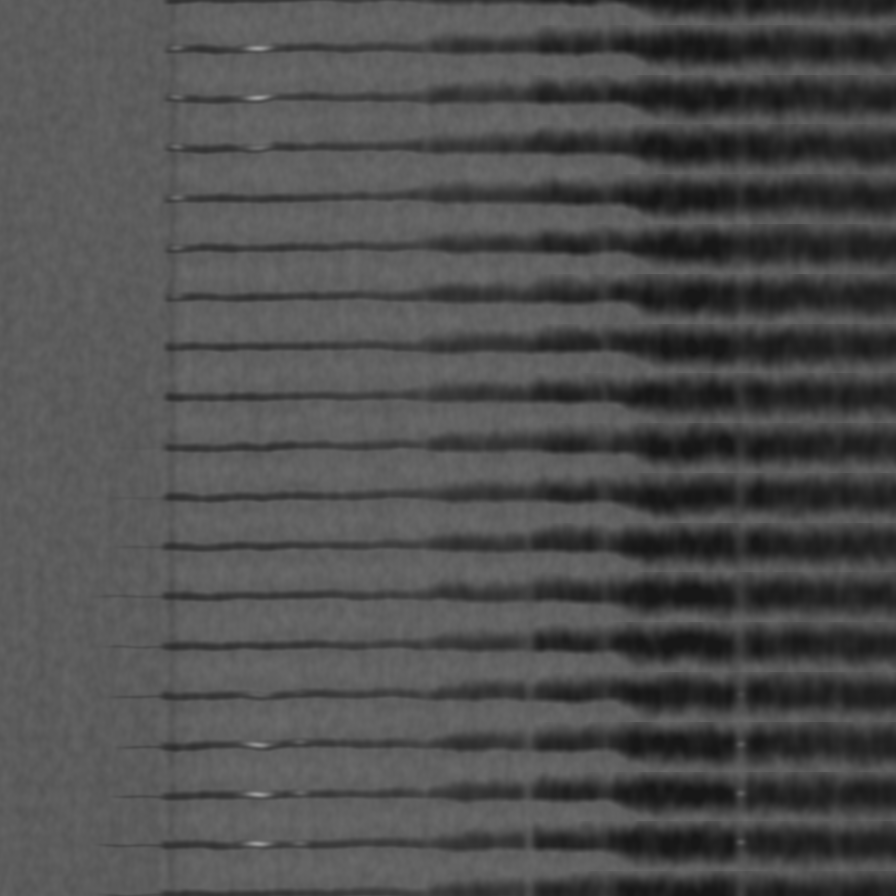
This pattern is drawn by a Shadertoy shader. Its source:

```glsl
// Grey slats split by dark seams that widen into soft shadow bands toward the right.
const float ROWS = 18.0;
const float SEAM_START = 0.185;      // x where the plain margin ends
const float MARGIN_GREY = 0.36;
const float SLAT_GREY = 0.39;
const float SHADOW_GREY = 0.09;
const float GLINT_GREY = 0.62;
const float GRAIN = 0.035;
const float EDGE_WOBBLE = 0.22;      // relative change in band width

float hash1(float n) { return fract(sin(n * 127.1) * 437.58); }

vec2 hashGradient(vec2 cell) {
    float a = 6.2832 * fract(sin(dot(cell, vec2(127.1, 311.7))) * 4375.85);
    return vec2(cos(a), sin(a));
}

float gradientNoise(vec2 p) {
    vec2 i = floor(p), f = p - i;
    vec2 u = f * f * f * (f * (f * 6.0 - 15.0) + 10.0);
    float a = dot(hashGradient(i), f);
    float b = dot(hashGradient(i + vec2(1, 0)), f - vec2(1, 0));
    float c = dot(hashGradient(i + vec2(0, 1)), f - vec2(0, 1));
    float d = dot(hashGradient(i + vec2(1, 1)), f - vec2(1, 1));
    return mix(mix(a, b, u.x), mix(c, d, u.x), u.y);
}

// Soft bump of the given centre and half width
float bump(float x, float centre, float halfWidth) {
    float q = (x - centre) / halfWidth;
    return exp(-q * q);
}

// Soft step centred on an edge
float rise(float x, float edge, float blur) {
    return smoothstep(edge - blur, edge + blur, x);
}

void mainImage(out vec4 fragColor, in vec2 fragCoord) {
    vec2 uv = fragCoord / iResolution.xy;
    float x = uv.x;
    float down = 1.0 - uv.y;
    float t = down * ROWS;
    float row = floor(t + 0.5);
    float lower = smoothstep(0.35, 0.85, down);
    float pixel = ROWS / iResolution.y;

    // Seam offset in cells; positive lies below the seam
    float sway = 0.06 * gradientNoise(vec2(x * 24.0, row * 0.37));
    float d = t - row + sway + 0.03 * rise(x, 0.3, 0.01);

    // Band widths and depth grow in steps across x
    float jitter = 0.012 * (hash1(row + 3.0) - 0.5);
    float s1 = rise(x, 0.475 + jitter + 0.02 * lower, 0.025);
    float s2 = rise(x, 0.598 + jitter, 0.012);
    float s3 = rise(x, mix(0.715, 0.695, lower) + jitter, 0.022);
    float above = 0.11 + 0.03 * rise(x, 0.4, 0.08) + 0.14 * s1 + 0.08 * s2 + 0.05 * s3;
    float below = 0.08 + 0.05 * s1 + 0.01 * s2 + 0.24 * s3;
    float depth = 0.55 - 0.10 * rise(x, 0.36, 0.06) + 0.14 * s1 + 0.22 * s2 + 0.15 * s3;
    depth -= 0.13 * rise(x, 0.85, 0.05);

    // Ragged band edges, stretched along the seams
    float rag = gradientNoise(vec2(x * 42.0, t * 2.0 + row * 0.3))
              + 0.6 * gradientNoise(vec2(x * 95.0, t * 3.0));
    float width = (d < 0.0 ? above : below) * (1.0 + EDGE_WOBBLE * rag);
    width = max(width, 1.5 * pixel);
    float band = 1.0 - smoothstep(0.12, 1.4, abs(d) / width);
    band *= depth * (1.0 + 0.25 * rag);

    // Vertical gaps that interrupt the bands
    float gaps = 0.45 * bump(x, 0.827, 0.008) * (0.5 + 0.6 * lower)
               + 0.5 * bump(x, 0.59, 0.006) * lower
               + 0.25 * bump(x, 0.675, 0.008)
               + 0.25 * bump(x, 0.475, 0.007)
               + 0.12 * bump(x, 0.935, 0.007);
    band *= 1.0 - gaps;

    // Plain margin, with hairline seams in the lower half
    float inside = rise(x, SEAM_START - 0.005 * lower, 0.006);
    float tail = rise(x, 0.138 - 0.03 * hash1(row), 0.015) * lower;
    float hairline = bump(d, 0.0, max(0.035, pixel)) * tail * 0.25;
    float shade = mix(hairline, band, inside);

    // Surface tone, mottling and faint vertical streaks
    float grey = mix(MARGIN_GREY, SLAT_GREY, inside);
    grey -= 0.035 * smoothstep(0.55, 1.0, x);
    grey -= 0.02 * inside * (1.0 - smoothstep(0.1, 0.5, abs(d)));
    float mottle = gradientNoise(uv * vec2(75.0, 60.0))
                 + 0.6 * gradientNoise(uv * vec2(140.0, 110.0));
    grey += GRAIN * mottle;
    grey += 0.015 * gradientNoise(vec2(x * 55.0, uv.y * 3.0));
    grey -= 0.045 * bump(x, 0.192, 0.006);
    grey += 0.012 * bump(x, 0.827, 0.01);

    float tone = mix(grey, SHADOW_GREY, clamp(shade, 0.0, 1.0));

    // Bright glints on seams near the top and bottom
    float topRows = 1.0 - smoothstep(2.0, 4.0, row);
    float bottomRows = smoothstep(13.0, 15.5, row);
    float ends = row > 0.5 && row < ROWS - 0.5 ? 1.0 : 0.0;
    float glint = bump(x, 0.288, 0.015) * max(topRows, bottomRows)
                + 0.5 * bump(x, 0.197, 0.009) * (1.0 - smoothstep(4.0, 8.0, row))
                + 0.4 * bump(x, 0.335, 0.009) * bottomRows
                + 0.35 * bump(x, 0.827, 0.005) * bottomRows;
    glint *= ends * bump(d, -0.035, max(0.06, pixel));
    tone = mix(tone, GLINT_GREY, clamp(glint, 0.0, 1.0));

    fragColor = vec4(vec3(tone), 1.0);
}
```
